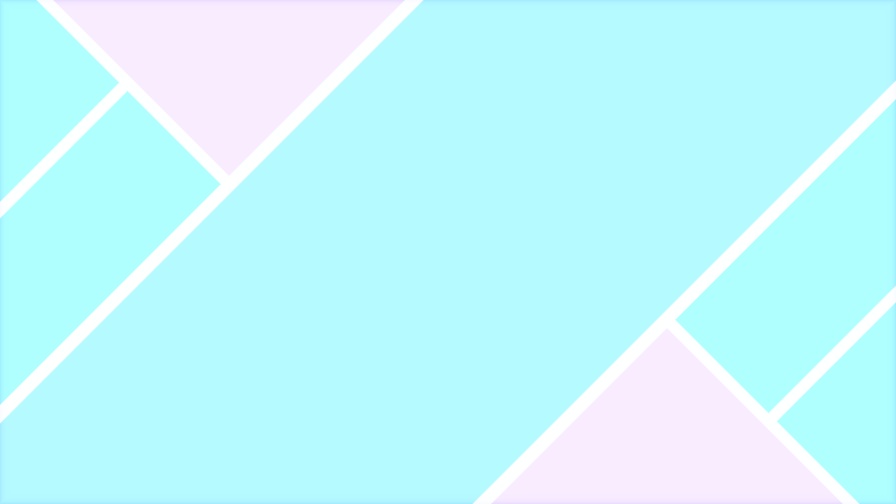
This background is drawn by a Shadertoy shader. Its source:

```glsl
// Pastel diagonal panels split by white bands, mirrored through the centre.
#define MAIN_BAND 0.567
#define INNER_BAND 0.972
#define CROSS_BAND 0.300
#define MAIN_HALF 0.0185
#define THIN_HALF 0.0165
#define RIM_WIDTH 0.005
#define RIM_SHADE 0.07

const vec3 SKY = vec3(0.71, 0.98, 1.00);
const vec3 AQUA = vec3(0.69, 1.00, 1.00);
const vec3 LILAC = vec3(0.975, 0.925, 1.00);
const vec3 WHITE = vec3(0.995, 1.00, 1.00);

// Coverage of a band of given half width around distance zero
float band(float d, float halfWidth, float soft) {
    return 1.0 - smoothstep(-soft, soft, abs(d) - halfWidth);
}

void mainImage(out vec4 fragColor, in vec2 fragCoord) {
    vec2 p = (fragCoord - 0.5 * iResolution.xy) / iResolution.y;
    float soft = 1.2 / iResolution.y;

    // Diagonal axes, folded so both corners share one layout
    float side = p.x < p.y ? -1.0 : 1.0;
    float across = side * (p.x - p.y);
    float along = side * (p.x + p.y);

    // Flat panels
    float outer = step(MAIN_BAND, across);
    float beyondCross = step(CROSS_BAND, along);
    vec3 color = mix(SKY, mix(LILAC, AQUA, beyondCross), outer);

    // White bands: the main diagonal, its crossing and the inner parallel
    float white = band(across - MAIN_BAND, MAIN_HALF, soft);
    white = max(white, outer * band(along - CROSS_BAND, THIN_HALF, soft));
    white = max(white, beyondCross * band(across - INNER_BAND, THIN_HALF, soft));
    color = mix(color, WHITE, white);

    // Faint blue shade along the canvas rim
    vec2 halfSize = 0.5 * iResolution.xy / iResolution.y;
    vec2 inset = halfSize - abs(p);
    float rim = exp(-min(inset.x, inset.y) / RIM_WIDTH);
    color.rg -= RIM_SHADE * rim * (1.0 - 0.7 * white);

    fragColor = vec4(color, 1.0);
}
```
